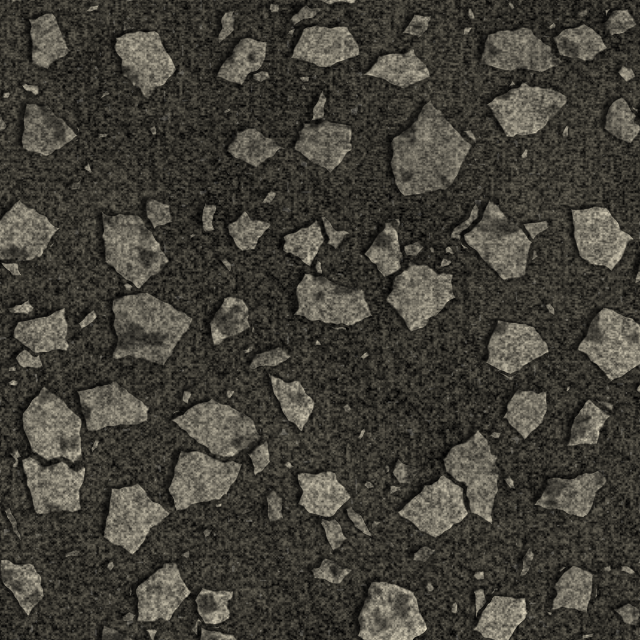
A WebGL 1 fragment shader for this texture:

```glsl
precision highp float;

uniform vec2 u_resolution;

const float TAU = 6.28319;
const vec2 TO_LIGHT = vec2(0.91, -0.41);
const vec3 TAR = vec3(0.205, 0.196, 0.170);
const vec3 STONE = vec3(0.505, 0.485, 0.430);

float hash(vec2 p) {
  return fract(sin(dot(p, vec2(127.1, 311.7))) * 43758.55);
}

float noise(vec2 p) {
  vec2 cell = floor(p);
  vec2 f = fract(p);
  f = f * f * (3.0 - 2.0 * f);
  float low = mix(hash(cell), hash(cell + vec2(1.0, 0.0)), f.x);
  float high = mix(hash(cell + vec2(0.0, 1.0)), hash(cell + 1.0), f.x);
  return mix(low, high, f.y);
}

float fbm(vec2 p) {
  float sum = 0.0;
  float gain = 0.57;
  for (int i = 0; i < 3; i++) {
    sum += gain * noise(p);
    p = p * 2.1 + 17.3;
    gain *= 0.5;
  }
  return sum;
}

// Irregular five-sided chip, turned and stretched at random
float chip(vec2 p, vec2 id, float radius, float stretch) {
  float spin = TAU * hash(id + 3.1);
  float c = cos(spin);
  float s = sin(spin);
  p = vec2(c * p.x - s * p.y, s * p.x + c * p.y) * vec2(1.0 / stretch, stretch);
  float d = -9.0;
  for (int i = 0; i < 5; i++) {
    float side = float(i);
    float angle = (side + 0.6 * hash(id + side * 7.7)) * TAU / 5.0;
    float reach = radius * mix(0.7, 1.15, hash(id + side * 5.3 + 40.0));
    d = max(d, dot(p, vec2(cos(angle), sin(angle))) - reach);
  }
  return d;
}

// Chips on a jittered grid, parted by grooves: x = distance, y = seed
vec2 scatter(vec2 p, float cells, float share, vec2 sizes, float maxStretch) {
  vec2 q = p * cells;
  float nearest = 9.0;
  float second = 9.0;
  float seed = 0.0;
  for (int j = -1; j <= 1; j++) {
    for (int i = -1; i <= 1; i++) {
      vec2 cell = floor(q) + vec2(float(i), float(j));
      vec2 id = cell + cells * 1.37;
      if (hash(id) < share) {
        vec2 jitter = vec2(hash(id + 11.3), hash(id + 23.9)) - 0.5;
        float radius = mix(sizes.x, sizes.y, hash(id + 31.7));
        float stretch = mix(1.0, maxStretch, hash(id + 57.1));
        float d = chip(q - cell - 0.5 - 0.6 * jitter, id, radius, stretch);
        second = min(second, max(d, nearest));
        if (d < nearest) {
          nearest = d;
          seed = hash(id + 71.9);
        }
      }
    }
  }
  return vec2(max(nearest, 0.5 * (nearest - second) + 0.025) / cells, seed);
}

// Keeps the lower layer clear of the upper one
vec2 tuckUnder(vec2 upper, vec2 lower) {
  lower.x = max(lower.x, 0.007 - upper.x);
  return lower.x < upper.x ? lower : upper;
}

vec2 stones(vec2 p) {
  p += 0.022 * (vec2(fbm(p * 18.0), fbm(p * 18.0 + 50.0)) - 0.5);
  p += 0.005 * (vec2(noise(p * 95.0), noise(p * 95.0 + 30.0)) - 0.5);
  vec2 large = scatter(p, 7.0, 0.84, vec2(0.20, 0.38), 1.3);
  vec2 medium = scatter(p, 13.0, 0.30, vec2(0.13, 0.27), 1.8);
  vec2 small = scatter(p, 32.0, 0.10, vec2(0.10, 0.24), 1.5);
  medium.y *= 0.6;
  small.y *= 0.6;
  return tuckUnder(tuckUnder(large, medium), small);
}

void main() {
  vec2 p = gl_FragCoord.xy / u_resolution.y;
  float soft = max(0.0014, 1.0 / u_resolution.y);
  float step_ = 0.011;
  vec2 here = stones(p);
  vec2 ahead = stones(p + TO_LIGHT * step_);

  float grain = 0.55 * noise(p * 230.0) + 0.45 * noise(p * 430.0 + 9.0) - 0.5;
  float mottle = fbm(p * 45.0) - 0.5;
  float broad = fbm(p * 6.0 + 80.0) - 0.5;

  // Tar with pale specks, cast shadow and contact shade
  vec3 ground = TAR * (1.0 + 2.1 * grain + 0.45 * broad + 0.3 * mottle);
  ground += 0.13 * smoothstep(0.88, 0.97, noise(p * 140.0 + 5.0));
  float shadow = 1.0 - smoothstep(-0.007, 0.004, ahead.x);
  ground *= 1.0 - 0.55 * shadow;
  ground *= mix(0.72, 1.0, smoothstep(0.0, 0.009, here.x));

  // Stone faces with lit and shaded rims
  float rim = smoothstep(-0.011, 0.0, here.x);
  float facing = clamp((ahead.x - here.x) / step_, -1.0, 1.0);
  float tint = mix(0.78, 1.06, here.y) * (1.0 + 0.16 * rim * facing);
  vec3 face = STONE * tint * (1.0 + 1.15 * grain + 0.5 * mottle);

  // Tar left on worn patches
  float worn = smoothstep(0.60, 0.76, fbm(p * 26.0 + here.y * 40.0));
  face = mix(face, ground * 1.15, 0.6 * worn);

  float cover = 1.0 - smoothstep(-soft, soft, here.x);
  gl_FragColor = vec4(mix(ground, face, cover), 1.0);
}
```
